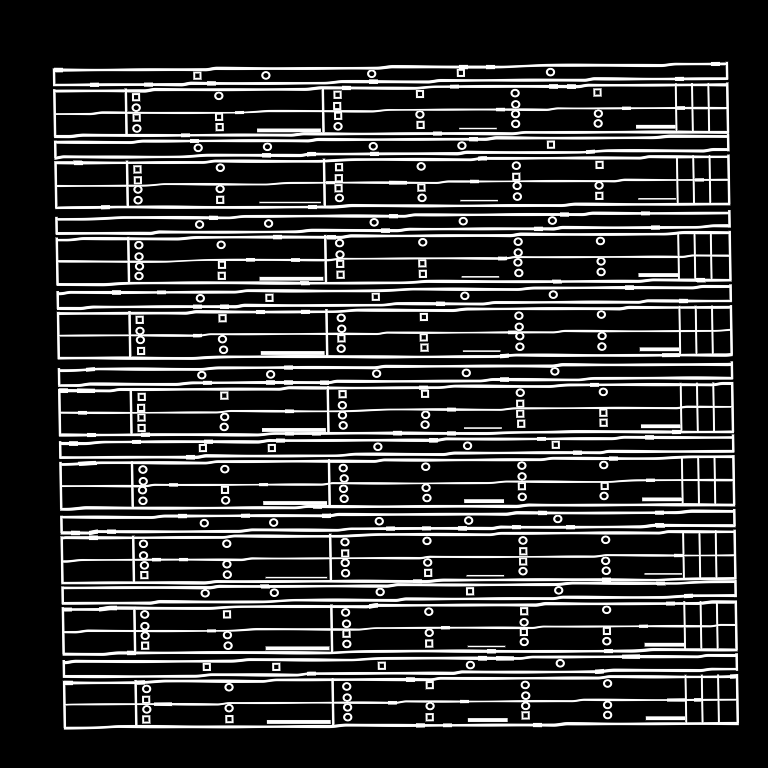
Write a Shadertoy shader that draws this pattern.

```glsl
const float UNITS = 768.0;             // design units across the canvas
const vec2  ORIGIN = vec2(54.0, 70.0); // top left of the first row, y down
const int   ROWS = 9;
const float PITCH = 73.9;
const float WIDTH = 673.0;
const float TILT = 0.0100;             // rise of the rails to the right
const float LEAN = 0.0165;             // drift of the uprights to the right
const float JOG = 1.5;                 // height of one step in a rail
const float RAIL = 1.45;               // half widths of the lines
const float MIDRAIL = 1.05;
const float UPRIGHT = 1.25;
const float RING_RADIUS = 3.4;
const float RING_WIDTH = 1.0;
const float STRIP_HEIGHT = 15.0;
const float PANEL_TOP = 20.7;
const float PANEL_MID = 43.2;
const float PANEL_BOTTOM = 65.5;
const float PANEL_FLARE = 2.5;         // extra panel height at the right end
const float PAIR_GAP = 82.5;           // between the two ring columns of a group
const float SQUARE_SHARE = 0.3;
const vec3  INK = vec3(1.0);
const vec3  PAPER = vec3(0.0);

float hash(vec2 p) {
    vec3 h = fract(vec3(p.xyx) * 0.1031);
    h += dot(h, h.yzx + 33.33);
    return fract((h.x + h.y) * h.z);
}

// Signed distance to an axis-aligned bar with corners a and b, grown by w
float bar(vec2 p, vec2 a, vec2 b, float w) {
    vec2 d = abs(p - 0.5 * (a + b)) - 0.5 * (b - a) - w;
    return max(d.x, d.y);
}

// Stepped version of a slow slope, with short ramps between steps
float jogged(float v) {
    float s = v / JOG;
    return JOG * (floor(s) + smoothstep(0.44, 0.56, fract(s)) - 0.5);
}

// Long line with jogs, uneven weight and occasional burrs
float rail(vec2 p, float y, float flare, float w, float seed) {
    float slope = TILT - flare / WIDTH;
    float phase = 0.75 * sin(seed * 5.3) + 0.2 * sin(p.x * 0.031 + seed);
    float rise = jogged(slope * p.x + phase) - phase;
    float weight = w + 0.25 * sin(p.x * 0.021 + seed) * sin(p.x * 0.053 + 2.0 * seed);
    weight += 0.7 * step(0.955, hash(vec2(floor(p.x / 9.0), seed)));
    return max(abs(p.y - y + rise) - weight, abs(p.x - 0.5 * WIDTH) - 0.5 * WIDTH - 1.0);
}

// Small outline, round or square by chance
float ring(vec2 p, vec2 center, float seed) {
    vec2 jitter = vec2(hash(center + seed), hash(center.yx + seed)) - 0.5;
    vec2 d = abs(p - center - jitter);
    bool square = hash(center + 7.0 * seed) < SQUARE_SHARE;
    float r = square ? max(d.x, d.y) + 0.3 : length(d * vec2(0.95, 1.03));
    return abs(r - RING_RADIUS) - RING_WIDTH;
}

float upright(vec2 p, float x, float w) {
    float bottom = PANEL_BOTTOM + PANEL_FLARE * x / WIDTH;
    return bar(p, vec2(x, PANEL_TOP), vec2(x, bottom), w);
}

// One strip above one panel; q is untilted, s follows the tilt
float rowShape(vec2 q, float row) {
    vec2 s = vec2(q.x, q.y + TILT * q.x);
    float seed = row * 3.7 + 1.0;

    // Strip and panel outlines
    float d = rail(q, 0.0, 0.5, RAIL, seed);
    d = min(d, rail(q, STRIP_HEIGHT, -0.8, RAIL, seed + 1.0));
    d = min(d, rail(q, PANEL_TOP, 0.0, RAIL, seed + 2.0));
    d = min(d, rail(q, PANEL_MID, 0.5, MIDRAIL, seed + 3.0));
    d = min(d, rail(q, PANEL_BOTTOM, PANEL_FLARE, RAIL, seed + 4.0));
    for (int side = 0; side < 2; side++) {
        float x = float(side) * WIDTH;
        d = min(d, bar(s, vec2(x, 0.0), vec2(x, STRIP_HEIGHT), UPRIGHT));
        d = min(d, upright(s, x, UPRIGHT));
    }

    // Dividers: two bays on the left, narrow cells on the right
    d = min(d, min(upright(s, 71.5, UPRIGHT), upright(s, 268.5, UPRIGHT)));
    for (int i = 0; i < 3; i++)
        d = min(d, upright(s, 621.5 + 16.3 * float(i), 1.0));

    // Rings along the strip
    for (int i = 0; i < 5; i++) {
        float x = i < 2 ? 143.0 + 69.0 * float(i) : 318.0 + 89.0 * float(i - 2);
        d = min(d, ring(s, vec2(x, 7.4), seed));
    }

    // Groups of a four-ring column, a three-ring column and a dash
    for (int g = 0; g < 3; g++) {
        float x = g == 0 ? 82.0 : 283.0 + 178.0 * float(g - 1);
        for (int k = 0; k < 4; k++) {
            float y = 28.0 + 10.4 * float(k) + (k == 1 ? 0.8 : 0.0);
            d = min(d, ring(s, vec2(x, y), seed));
            if (k != 1) d = min(d, ring(s, vec2(x + PAIR_GAP, y), seed));
        }
        float start = x + 122.0;
        float end = start + (g == 0 ? 60.0 : 36.0);
        float weight = hash(vec2(row, float(g) + 4.0)) > 0.5 ? 1.9 : 0.75;
        vec2 level = vec2(q.x, q.y + TILT * 0.5 * (start + end));
        d = min(d, bar(level, vec2(start, 63.0), vec2(end, 63.0), weight));
    }
    return d;
}

void mainImage(out vec4 fragColor, in vec2 fragCoord) {
    vec2 p = fragCoord / iResolution.xy;
    p = vec2(p.x, 1.0 - p.y) * UNITS - ORIGIN;
    p.x -= LEAN * p.y;

    float d = UNITS;
    for (int i = 0; i < ROWS; i++) {
        float row = float(i);
        float drift = 1.1 - 2.5 * cos(0.76 * (row - 0.8)) + 0.7 * cos(3.14159 * row);
        vec2 q = vec2(p.x, p.y - row * PITCH - drift);
        if (q.y > -14.0 && q.y < 76.0) d = min(d, rowShape(q, row));
    }

    float blur = 0.6 * UNITS / iResolution.y;
    fragColor = vec4(mix(INK, PAPER, smoothstep(-blur, blur, d)), 1.0);
}
```
